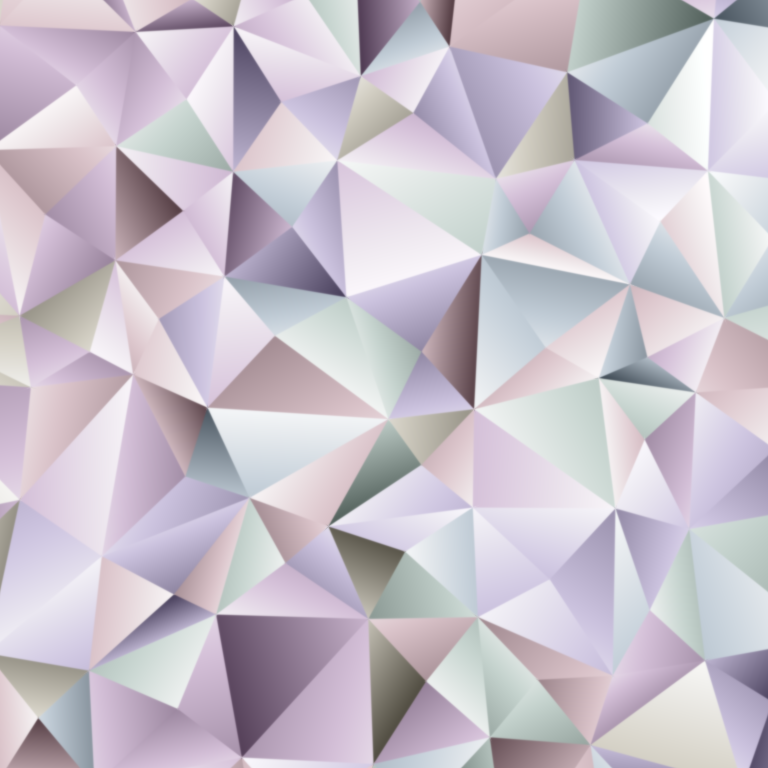
A three.js fragment shader for this background:

```glsl
varying vec2 vUv;

const float GRID = 6.4;            // mesh cells across the canvas
const float JITTER = 0.28;         // corner displacement, in cells
const float HUB_JITTER = 0.15;     // fan centre displacement, in cells
const float FAN_SHARE = 0.72;      // quads cut into four instead of two
const float EDGE_SOFTNESS = 0.0006 * GRID;
const float LIGHT_SHARE = 0.43;
const float DARK_SHARE = 0.19;
const float CORNER_LIFT = 0.07;    // extra light at the upper right

// Tone at the dark and bright end of each facet class
const vec2 LIGHT_TONES = vec2(0.78, 0.96);
const vec2 MID_TONES = vec2(0.60, 0.86);
const vec2 DARK_TONES = vec2(0.29, 0.75);

// Tints as offsets from grey
const vec3 PINK = vec3(0.055, -0.035, -0.010);
const vec3 LILAC = vec3(0.030, -0.050, 0.045);
const vec3 VIOLET = vec3(0.000, -0.035, 0.075);
const vec3 SAGE = vec3(-0.030, 0.025, 0.005);
const vec3 BLUE = vec3(-0.045, 0.000, 0.040);
const vec3 CREAM = vec3(0.025, 0.010, -0.035);

vec3 hash(vec3 p) {
  p = fract(p * vec3(0.1031, 0.1030, 0.0973) + 0.317);
  p += dot(p, p.yxz + 33.33);
  return fract((p.xxy + p.yxx) * p.zyx);
}

float cross2(vec2 a, vec2 b) {
  return a.x * b.y - a.y * b.x;
}

vec2 corner(vec2 cell) {
  return cell + JITTER * (2.0 * hash(vec3(cell, 7.0)).xy - 1.0);
}

vec3 pickTint(float pick, float coolness) {
  if (fract(pick * 7.31) < coolness)
    return pick < 0.4 ? BLUE : (pick < 0.75 ? SAGE : VIOLET);
  return pick < 0.36 ? PINK : (pick < 0.72 ? LILAC : (pick < 0.88 ? VIOLET : CREAM));
}

// Linear gradient over one facet; t runs from its dark to its bright end
vec3 facetColor(vec3 id, vec2 centre, float t) {
  vec3 h = hash(id + 41.0);
  vec2 tones = h.x < LIGHT_SHARE ? LIGHT_TONES
             : (h.x > 1.0 - DARK_SHARE ? DARK_TONES : MID_TONES);
  tones += vec2(0.10, 0.05) * (h.z - 0.5);
  float tone = mix(tones.x, tones.y, t);
  tone += CORNER_LIFT * smoothstep(0.5, 1.0, min(centre.x, centre.y));
  vec3 tint = pickTint(h.y, 0.12 + 0.42 * clamp(centre.x, 0.0, 1.0));
  float strength = 1.0 - 0.8 * smoothstep(0.78, 0.97, tone);
  return clamp(vec3(tone) + tint * strength, 0.0, 1.0);
}

// Adds a counter-clockwise triangle, weighted by its soft coverage
void addFacet(vec2 p, vec2 a, vec2 b, vec2 c, vec3 id, inout vec4 sum) {
  vec3 areas = vec3(cross2(c - b, p - b), cross2(a - c, p - c), cross2(b - a, p - a));
  vec3 inside = areas / vec3(distance(b, c), distance(c, a), distance(a, b));
  float depth = min(inside.x, min(inside.y, inside.z));
  float weight = 1.0 / (1.0 + exp(-clamp(depth / EDGE_SOFTNESS, -40.0, 40.0)));

  vec3 level = hash(id);
  float low = min(level.x, min(level.y, level.z));
  float high = max(level.x, max(level.y, level.z));
  level = (level - low) / max(high - low, 0.001);
  float t = clamp(dot(areas, level) / max(cross2(b - a, c - a), 0.001), 0.0, 1.0);
  sum += weight * vec4(facetColor(id, (a + b + c) / (3.0 * GRID), t), 1.0);
}

// Cuts one quad into a fan of four facets or along its shorter diagonal
void addQuad(vec2 p, vec2 cell, inout vec4 sum) {
  vec2 a = corner(cell);
  vec2 b = corner(cell + vec2(1.0, 0.0));
  vec2 c = corner(cell + vec2(1.0, 1.0));
  vec2 d = corner(cell + vec2(0.0, 1.0));
  vec3 h = hash(vec3(cell, 19.0));
  if (h.z < FAN_SHARE) {
    vec2 hub = 0.25 * (a + b + c + d) + HUB_JITTER * (2.0 * h.xy - 1.0);
    addFacet(p, hub, a, b, vec3(cell, 1.0), sum);
    addFacet(p, hub, b, c, vec3(cell, 2.0), sum);
    addFacet(p, hub, c, d, vec3(cell, 3.0), sum);
    addFacet(p, hub, d, a, vec3(cell, 4.0), sum);
  } else if (distance(a, c) < distance(b, d)) {
    addFacet(p, a, b, c, vec3(cell, 1.0), sum);
    addFacet(p, a, c, d, vec3(cell, 2.0), sum);
  } else {
    addFacet(p, a, b, d, vec3(cell, 1.0), sum);
    addFacet(p, b, c, d, vec3(cell, 2.0), sum);
  }
}

void main() {
  vec2 p = vUv * GRID;
  vec4 sum = vec4(0.0);
  for (int y = -1; y <= 1; y++)
    for (int x = -1; x <= 1; x++)
      addQuad(p, floor(p) + vec2(float(x), float(y)), sum);
  gl_FragColor = vec4(sum.rgb / sum.a, 1.0);
}
```
